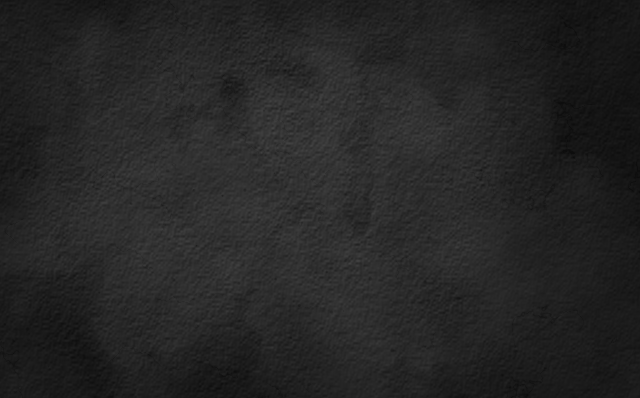
This texture is drawn by a WebGL 2 fragment shader. Its source:

```glsl
#version 300 es
precision highp float;

uniform vec2 u_resolution;
out vec4 outColor;

// Tones
const float EDGE_TONE = 0.088;
const float CENTER_TONE = 0.192;
const vec2 GLOW_CENTER = vec2(0.42, 0.51);
const vec2 GLOW_RADIUS = vec2(0.62, 0.88);

// Stains, in units of the canvas height
const float CLOUD_SCALE = 3.2;
const float CLOUD_DEPTH = 0.11;
const float PATCH_SCALE = 4.6;
const float PATCH_DEPTH = 0.026;
const float MOTTLE_SCALE = 11.0;
const float MOTTLE_DEPTH = 0.05;
const float STREAK_DEPTH = 0.03;

// Plaster surface
const float GRAIN_SCALE = 165.0;
const float GRAIN_DEPTH = 0.050;
const float LUMP_SCALE = 85.0;
const float LUMP_DEPTH = 0.022;
const vec2 LIGHT_DIR = vec2(-0.4, 0.85);
const float PIT_SCALE = 26.0;
const float PIT_SHARE = 0.08;
const float PIT_DEPTH = 0.045;
const float CRACK_DEPTH = 0.024;

uint mixBits(uint x) {
    x ^= x >> 16;
    x *= 0x7feb352du;
    x ^= x >> 15;
    x *= 0x846ca68bu;
    return x ^ (x >> 16);
}

float hash(vec2 cell) {
    uvec2 c = uvec2(ivec2(cell));
    return float(mixBits(c.x + mixBits(c.y + 71u)) >> 8) / 16777216.0;
}

float noise(vec2 p) {
    vec2 i = floor(p);
    vec2 f = fract(p);
    f = f * f * (3.0 - 2.0 * f);
    float low = mix(hash(i), hash(i + vec2(1, 0)), f.x);
    float high = mix(hash(i + vec2(0, 1)), hash(i + vec2(1, 1)), f.x);
    return mix(low, high, f.y);
}

float fbm(vec2 p) {
    const mat2 TURN = mat2(0.8, 0.6, -0.6, 0.8);
    float sum = 0.0;
    float weight = 0.5;
    for (int k = 0; k < 6; k++) {
        sum += weight * noise(p);
        p = TURN * p * 2.03 + 17.3;
        weight *= 0.52;
    }
    return sum;
}

// Slope of the noise along the light: lit and shaded sides of bumps
float relief(vec2 p) {
    return noise(p + 0.45 * LIGHT_DIR) - noise(p - 0.45 * LIGHT_DIR);
}

// Sparse small dark holes
float pits(vec2 p) {
    vec2 home = floor(p);
    float depth = 0.0;
    for (int y = -1; y <= 1; y++) {
        for (int x = -1; x <= 1; x++) {
            vec2 cell = home + vec2(x, y);
            vec2 center = cell + vec2(hash(cell + 211.0), hash(cell + 433.0));
            float radius = mix(0.06, 0.16, hash(cell + 617.0));
            float present = step(hash(cell + 859.0), PIT_SHARE);
            float disc = 1.0 - smoothstep(0.3 * radius, 1.3 * radius, length(p - center));
            depth = max(depth, present * disc);
        }
    }
    return depth;
}

void main() {
    vec2 uv = gl_FragCoord.xy / u_resolution;
    vec2 p = gl_FragCoord.xy / u_resolution.y;

    // Broad uneven glow fading to the borders
    vec2 warp = vec2(fbm(p * 4.0 + 31.0), fbm(p * 4.0 + 57.0)) - 0.5;
    float reach = length((uv + 0.16 * warp - GLOW_CENTER) / GLOW_RADIUS);
    float glow = 1.0 - smoothstep(0.18, 1.0, reach);
    float tone = mix(EDGE_TONE, CENTER_TONE, glow);

    // Clouds, ragged stains, mottling and faint vertical runs
    float cloud = fbm(p * CLOUD_SCALE + 0.5 * warp + 5.0) - 0.5;
    float stain = fbm(p * PATCH_SCALE + 1.1 * warp + 83.0);
    float mottle = fbm(p * MOTTLE_SCALE + 2.0 * warp + 160.0) - 0.5;
    float streak = fbm(vec2(p.x * 22.0, p.y * 2.5) + 120.0) - 0.5;
    float streakZone = mix(0.35, 1.0, smoothstep(0.4, 1.0, uv.y));
    tone += CLOUD_DEPTH * cloud;
    tone -= PATCH_DEPTH * (1.0 - smoothstep(0.40, 0.48, stain)) * (0.4 + 0.6 * glow);
    tone += MOTTLE_DEPTH * mottle * (0.4 + 0.6 * glow);
    tone += STREAK_DEPTH * streak * streakZone;

    // Fine grain, stronger where the wall is lit
    float rough = (0.55 + 0.55 * glow) * (0.5 + fbm(p * 7.0 + 140.0));
    vec2 bent = p + 0.012 * warp;
    tone += rough * GRAIN_DEPTH * relief(bent * GRAIN_SCALE);
    tone += rough * LUMP_DEPTH * relief(bent * LUMP_SCALE + 19.0);

    // Pits and broken hairline cracks
    float ridge = abs(fbm(p * 6.0 + 200.0) - 0.5);
    float crackZone = smoothstep(0.54, 0.68, noise(p * 9.0 + 240.0));
    tone -= CRACK_DEPTH * crackZone * (1.0 - smoothstep(0.0, 0.012, ridge));
    tone -= PIT_DEPTH * pits(p * PIT_SCALE + 40.0) * (0.3 + 0.7 * glow);

    outColor = vec4(vec3(clamp(tone, 0.05, 0.28)), 1.0);
}
```
